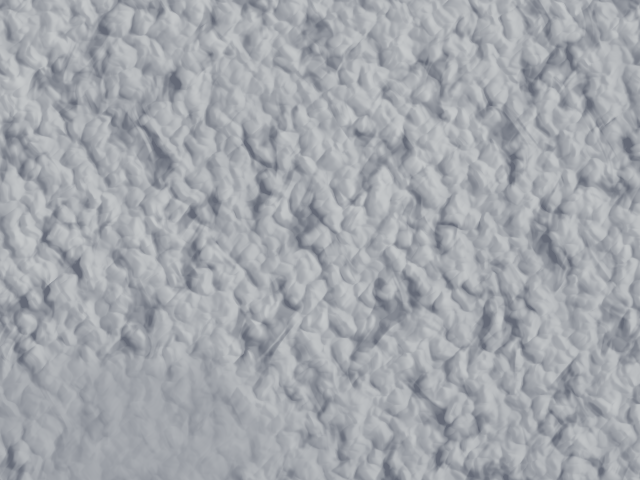
A WebGL 2 fragment shader for this texture:

```glsl
#version 300 es
precision highp float;

#define LUMP_DENSITY 23.0
#define BOULDER_DENSITY 11.0
#define CRUMB_DENSITY 43.0
#define LIGHT_DIR vec2(0.93, 0.36)
#define FACET_STEP 0.0036
#define SHADOW_REACH 0.015
#define FACET_CONTRAST 0.23
#define SHADOW_DEPTH 0.34
#define GAP_DEPTH 0.42
#define BASE_TONE 0.745
#define SHADE_COLOR vec3(0.44, 0.46, 0.505)
#define SNOW_COLOR vec3(0.78, 0.79, 0.795)

uniform vec2 u_resolution;
out vec4 fragColor;

vec3 hash3(vec2 cell) {
    vec3 q = fract(cell.xyx * vec3(0.1031, 0.1030, 0.0973));
    q += dot(q, q.yxz + 33.33);
    return fract((q.xxy + q.yzz) * q.zyx);
}

float smoothMax(float a, float b, float k) {
    float blend = max(k - abs(a - b), 0.0) / k;
    return max(a, b) + blend * blend * k * 0.25;
}

// Layered, bent sines: slow irregular drift in about -1..1
float drift(vec2 p) {
    float sum = 0.0, weight = 0.5;
    for (int i = 0; i < 4; i++) {
        p += 0.6 * sin(p.yx * 1.3 + float(i) * 2.1);
        sum += weight * sin(p.x) * sin(p.y + 1.7);
        p = mat2(0.8, 0.6, -0.6, 0.8) * p * 1.8 + 3.1;
        weight *= 0.65;
    }
    return sum;
}

// Height of scattered, mostly upright domes, one per cell
float lumps(vec2 p) {
    vec2 base = floor(p);
    float height = 0.0;
    for (int y = -1; y <= 1; y++) {
        for (int x = -1; x <= 1; x++) {
            vec2 cell = base + vec2(x, y);
            vec3 place = hash3(cell);
            vec3 form = hash3(cell + 57.3);
            vec2 d = p - cell - place.xy;
            float lean = 2.0 * (form.x - 0.5);
            d = mat2(cos(lean), -sin(lean), sin(lean), cos(lean)) * d;
            d *= vec2(mix(1.0, 1.35, form.z), 0.92);
            float radius = mix(0.34, 0.76, place.z);
            float dome = radius - dot(d, d) / radius + 0.28 * form.y;
            height = smoothMax(height, dome, 0.14);
        }
    }
    return height;
}

// Combined relief in units of canvas height
float relief(vec2 p) {
    p += 0.004 * sin(p.yx * 71.0 + 2.0 * sin(p * 37.0));
    p += 0.0016 * sin(p.yx * 190.0 + 2.0 * sin(p * 97.0));
    float middle = lumps(p * LUMP_DENSITY) / LUMP_DENSITY;
    float boulder = 0.6 * lumps(p * BOULDER_DENSITY + 13.7) / BOULDER_DENSITY - 0.022;
    float crumbs = lumps(p * CRUMB_DENSITY + 41.2) / CRUMB_DENSITY;
    return smoothMax(middle, boulder + 0.45 * middle, 0.008) + 0.55 * crumbs;
}

void main() {
    vec2 p = gl_FragCoord.xy / u_resolution.y;
    vec2 toLight = normalize(LIGHT_DIR);

    // Slope towards the light and shelter behind taller lumps
    float here = relief(p);
    vec2 probe = toLight * FACET_STEP;
    float slope = (relief(p - probe) - relief(p + probe)) / (2.0 * FACET_STEP);
    float facing = slope * inversesqrt(1.0 + slope * slope);
    float rise = (relief(p + toLight * SHADOW_REACH) - here) / SHADOW_REACH;
    float shadow = smoothstep(0.4, 2.0, rise);

    // Only scattered gaps open deep enough to go dark
    float openness = smoothstep(0.05, 0.4, drift(p * vec2(25.0, 17.0) + 7.0));
    float gap = openness * (1.0 - smoothstep(0.018, 0.040, here));

    // Smoother, dimmer powder near the lower left
    float broad = drift(p * 6.0 + 2.0);
    float powderDist = length((p - vec2(0.36, 0.09)) / vec2(0.36, 0.18));
    float powder = 1.0 - smoothstep(0.6, 1.25, powderDist + 0.35 * broad);
    float roughness = 1.0 - 0.68 * powder;

    // Tone from light, shade and uneven snow
    float tone = BASE_TONE + FACET_CONTRAST * facing * roughness;
    tone -= (SHADOW_DEPTH * shadow + GAP_DEPTH * gap) * roughness;
    tone += 2.2 * (here - 0.043) * roughness;
    tone += 0.07 * broad + 0.08 * drift(p * vec2(50.0, 38.0));
    tone -= 0.13 * powder + 0.04 * (1.0 - smoothstep(0.0, 0.4, p.y));

    fragColor = vec4(mix(SHADE_COLOR, SNOW_COLOR, clamp(tone, -0.12, 1.03)), 1.0);
}
```
